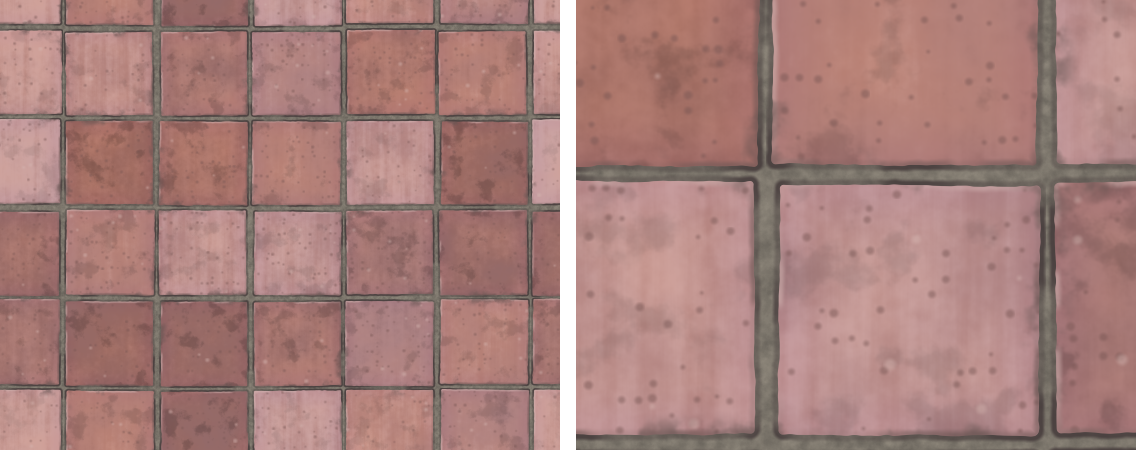
Left: the whole. Right: its middle third, enlarged.
This texture is drawn by a Shadertoy shader. Its source:

```glsl
float hash(vec2 p) {
    vec3 q = fract(vec3(p.xyx) * 0.1031);
    q += dot(q, q.yzx + 33.33);
    return fract((q.x + q.y) * q.z);
}

float noise(vec2 p) {
    vec2 i = floor(p), f = fract(p);
    f = f * f * (3.0 - 2.0 * f);
    return mix(mix(hash(i), hash(i + vec2(1, 0)), f.x),
               mix(hash(i + vec2(0, 1)), hash(i + vec2(1, 1)), f.x), f.y);
}

float fbm(vec2 p) {
    float sum = 0.0, amp = 0.5;
    for (int i = 0; i < 5; i++) {
        sum += amp * noise(p);
        p = mat2(1.6, 1.2, -1.2, 1.6) * p + 7.3;
        amp *= 0.5;
    }
    return sum / 0.97;
}

float boxDistance(vec2 p, vec2 halfSize, float radius) {
    vec2 q = abs(p) - halfSize + radius;
    return length(max(q, 0.0)) + min(max(q.x, q.y), 0.0) - radius;
}

// Small round marks scattered one per cell, kept where the hash exceeds a limit
float specks(vec2 p, float limit, float blur) {
    vec2 cell = floor(p);
    vec2 centre = 0.3 + 0.4 * vec2(hash(cell + 3.1), hash(cell + 8.7));
    float radius = 0.08 + 0.2 * hash(cell + 5.9);
    float d = length(fract(p) - centre) - radius;
    return step(limit, hash(cell)) * (1.0 - smoothstep(-blur, blur, d));
}

vec3 clayColor(vec2 p, vec2 id, float pixel) {
    vec2 q = p + id * 13.7 + 40.0;
    float tone = hash(id + 21.3);
    float warmth = hash(id + 47.9);
    float cloud = fbm(q * 2.6) - 0.5;
    float grain = fbm(q * 22.0) - 0.5;
    float streak = fbm(vec2(q.x * 17.0, q.y * 0.9)) - 0.5;

    // Firing tone of the tile, from dull red to pale pink
    float t = tone + cloud * 0.65 + grain * 0.22 + streak * mix(0.15, 0.5, tone);
    vec3 clay = mix(vec3(0.59, 0.41, 0.39), vec3(0.70, 0.51, 0.49), smoothstep(-0.1, 0.5, t));
    clay = mix(clay, vec3(0.80, 0.64, 0.63), smoothstep(0.45, 1.1, t));

    // Orange bloom in the middle, mauve haze towards the rim
    float rim = smoothstep(0.25, 0.5, max(abs(p.x), abs(p.y)) + cloud * 0.25);
    clay += vec3(0.015, -0.01, -0.035) * (warmth * 1.6 - 0.5 + cloud * 2.0);
    clay += vec3(-0.025, -0.025, 0.0) * rim;

    // Smoky stains and fine pits
    float stain = smoothstep(0.56, 0.74, fbm(q * 6.0 + 9.0));
    clay *= 1.0 - 0.16 * stain * (1.0 - 0.6 * tone);
    float pits = specks(q * 18.0, 0.88, pixel * 18.0 + 0.1);
    float chips = specks(q * 13.0 + 5.0, 0.97, pixel * 13.0 + 0.1);
    clay = mix(clay, vec3(0.46, 0.33, 0.32), pits * 0.45);
    return mix(clay, vec3(0.83, 0.71, 0.69), chips * 0.45);
}

void mainImage(out vec4 fragColor, in vec2 fragCoord) {
    vec2 grid = fragCoord / iResolution.xy * vec2(6, 5) - vec2(0.68, 0.692);
    float pixel = 5.0 / iResolution.y;
    vec2 id = mod(floor(grid), vec2(6, 5));

    // Each tile is laid slightly off centre, turned and sized by hand
    vec2 p = fract(grid) - 0.5;
    p -= (vec2(hash(id + 2.3), hash(id + 6.1)) - 0.5) * 0.03;
    float turn = (hash(id + 11.7) - 0.5) * 0.022;
    p += turn * vec2(-p.y, p.x);
    vec2 halfSize = 0.467 + 0.014 * (vec2(hash(id + 15.3), hash(id + 18.9)) - 0.5);
    float wobble = noise(grid * 9.0 + 50.0) - 0.5 + 0.6 * (noise(grid * 35.0 + 90.0) - 0.5);
    float d = boxDistance(p, halfSize, 0.015) + wobble * 0.008;

    // Gritty grout with dark gaps where it has shrunk from the tile
    float grit = fbm(grid * 30.0 + 100.0);
    vec3 grout = mix(vec3(0.39, 0.37, 0.34), vec3(0.58, 0.55, 0.50), grit);
    float gap = smoothstep(0.42, 0.65, noise(grid * 4.0 + 70.0));
    float gapLine = 1.0 - smoothstep(0.004, 0.022, abs(d - 0.006));
    grout = mix(grout, vec3(0.27, 0.23, 0.23), gapLine * (0.35 + 0.5 * gap));

    // Worn rim: pale on the upper left, soiled on the lower right
    vec3 clay = clayColor(p, id, pixel);
    float edge = smoothstep(-0.028, -0.004, d);
    float lit = smoothstep(-0.2, 0.2, p.y - p.x);
    float wear = smoothstep(0.35, 0.7, noise(grid * 7.0 + 30.0));
    clay = mix(clay, vec3(0.82, 0.70, 0.69), edge * lit * wear * 0.55);
    clay = mix(clay, vec3(0.43, 0.34, 0.33), edge * (1.0 - lit) * (0.15 + 0.4 * wear));
    float soot = smoothstep(-0.09, 0.0, d) * smoothstep(0.60, 0.78, fbm(grid * 5.0 + 60.0));
    clay = mix(clay, vec3(0.40, 0.33, 0.32), soot * 0.6);

    float cover = 1.0 - smoothstep(-0.6 * pixel, 0.6 * pixel, d);
    fragColor = vec4(mix(grout, clay, cover), 1.0);
}
```
